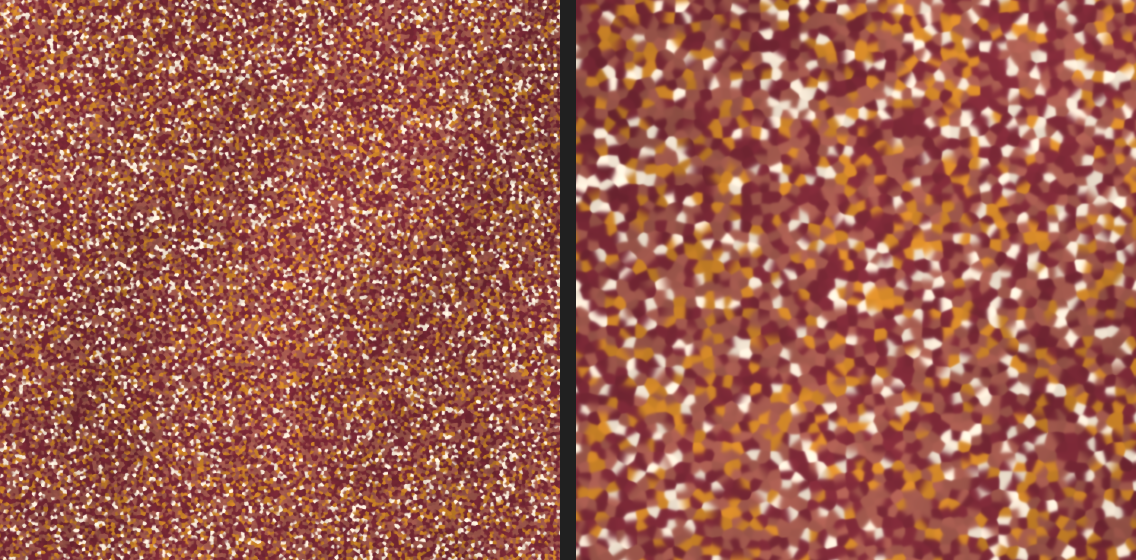
Left, the full canvas; right, a detail of the centre.
Give the GLSL for this texture, as a Shadertoy shader.

```glsl
// Fine copper glitter: soft maroon, rose, gold and cream grains under broad uneven shading.

const float GRAINS_ACROSS = 176.0;
const float GRAIN_SHARPNESS = 5.5;

const vec3 MAROON = vec3(0.455, 0.150, 0.200);
const vec3 ROSE   = vec3(0.610, 0.335, 0.290);
const vec3 GOLD   = vec3(0.780, 0.500, 0.150);
const vec3 CREAM  = vec3(1.000, 0.945, 0.870);

// Three independent random values per cell.
vec3 hash3(vec2 cell) {
    vec3 q = fract(cell.xyx * vec3(0.1031, 0.1030, 0.0973));
    q += dot(q, q.yxz + 33.33);
    return fract((q.xxy + q.yzz) * q.zyx);
}

// Broad light and dark patches from layered, bent sines, about -1 to 1.
float patchTone(vec2 p) {
    float bend = 0.33 * (p.y - 0.62) + 0.04 * sin(11.0 * p.y);
    float bands = -cos(9.7 * (p.x - 0.27 - bend));
    float strength = 0.65 + 0.35 * sin(5.0 * p.x - 6.0 * p.y + 2.2);
    float mottle = sin(17.0 * p.x + 3.0 * sin(9.0 * p.y))
                 * sin(19.0 * p.y + 2.0 * sin(13.0 * p.x));
    return 0.7 * bands * strength + 0.3 * mottle;
}

// Picks a grain colour; cream flakes keep their glint inside dark patches.
vec3 grainColor(float pick, float variation, float tone) {
    vec3 color = MAROON;
    color = mix(color, ROSE, step(0.38, pick));
    color = mix(color, GOLD, step(0.70, pick));
    float glint = step(0.87, pick);
    float shade = 1.0 + 0.13 * tone + 0.16 * (variation - 0.5);
    vec3 flake = CREAM * (0.90 + 0.16 * variation);
    return mix(color * shade, flake, glint);
}

// Cellular noise whose cell colours melt into one another at the borders.
vec3 grainField(vec2 p, float tone, float sharpness) {
    vec2 cell = floor(p);
    vec3 sum = vec3(0.0);
    float total = 0.0;
    for (int y = -1; y <= 1; y++) {
        for (int x = -1; x <= 1; x++) {
            vec2 id = cell + vec2(x, y);
            vec3 seed = hash3(id + 17.0);
            float pick = hash3(id + 311.0).x;
            vec2 offset = p - id - mix(vec2(0.08), vec2(0.92), seed.xy);
            float weight = exp(-sharpness * dot(offset, offset));
            sum += weight * grainColor(pick, seed.z, tone);
            total += weight;
        }
    }
    return sum / total;
}

void mainImage(out vec4 fragColor, in vec2 fragCoord) {
    vec2 uv = fragCoord / iResolution.y;
    float tone = patchTone(uv);
    vec3 color = grainField(uv * GRAINS_ACROSS, tone, GRAIN_SHARPNESS);
    fragColor = vec4(clamp(color, 0.0, 1.0), 1.0);
}
```
